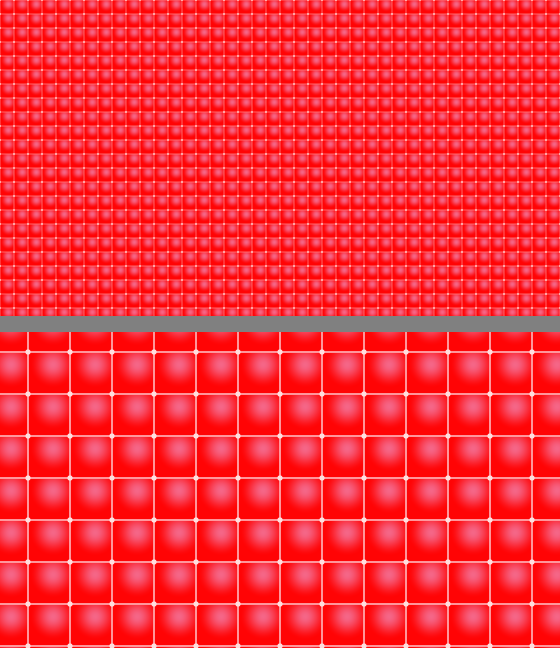
Top: the whole. Bottom: its middle third, enlarged.
A Shadertoy shader for this pattern:

```glsl
// A grid of glossy red square tiles, each with a soft pink highlight near
// its upper right, separated by hairline pale seams with a bright stud at
// every crossing. Tiles repeat with fract; seams use exact box coverage.

const float TILES_ACROSS = 40.0;
const vec2  GLOW_CENTER  = vec2(0.60, 0.70);  // within one tile
const float GLOW_RADIUS  = 0.56;              // in tiles
const float SEAM_WIDTH   = 0.045;             // in tiles
const float STUD_RADIUS  = 0.062;             // in tiles

const vec3 BASE_RED  = vec3(1.00, 0.015, 0.02);
const vec3 GLOW_PINK = vec3(0.96, 0.40, 0.53);
const vec3 SEAM_PINK = vec3(1.00, 0.62, 0.64);
const vec3 STUD_PALE = vec3(1.00, 0.87, 0.87);

// Share of a pixel covered by a line centred on zero, per axis.
vec2 lineCoverage(vec2 dist, float width, float pixel) {
    vec2 halfWidth = vec2(0.5 * width);
    vec2 high = clamp(dist + 0.5 * pixel, -halfWidth, halfWidth);
    vec2 low  = clamp(dist - 0.5 * pixel, -halfWidth, halfWidth);
    return (high - low) / pixel;
}

// Tile face: red fading to pink around the highlight.
vec3 tileFace(vec2 local) {
    float glow = 1.0 - smoothstep(0.0, GLOW_RADIUS, length(local - GLOW_CENTER));
    return mix(BASE_RED, GLOW_PINK, glow);
}

void mainImage(out vec4 fragColor, in vec2 fragCoord) {
    // Tile units, with the grid anchored at the upper left corner.
    float pixel = TILES_ACROSS / iResolution.x;
    vec2 grid = (fragCoord - vec2(0.0, iResolution.y)) * pixel;
    vec2 local = fract(grid);
    vec2 toCrossing = fract(grid + 0.5) - 0.5;

    vec3 color = tileFace(local);

    // Seams
    vec2 seam = lineCoverage(toCrossing, SEAM_WIDTH, pixel);
    color = mix(color, SEAM_PINK, max(seam.x, seam.y));

    // Studs at the crossings
    float stud = clamp((STUD_RADIUS - length(toCrossing)) / pixel + 0.5, 0.0, 1.0);
    color = mix(color, STUD_PALE, stud);

    fragColor = vec4(color, 1.0);
}
```
